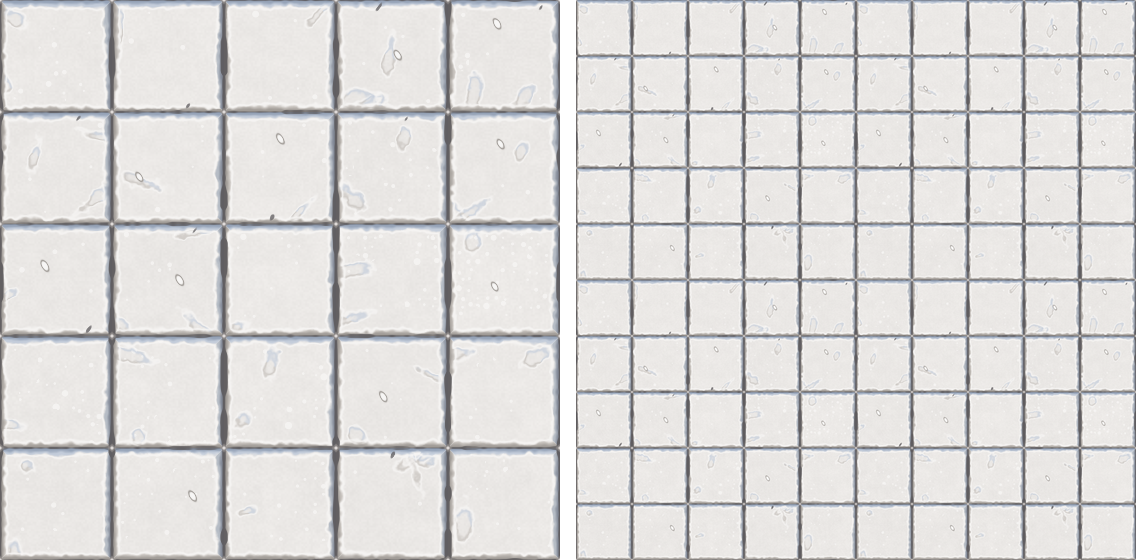
Left: one tile. Right: repeated 2 by 2.
This texture is drawn by a three.js fragment shader. Its source:

```glsl
varying vec2 vUv;

float hash(vec2 p) {
  return fract(sin(dot(p, vec2(127.1, 311.7))) * 43758.5453);
}

float noise(vec2 p, float period) {
  vec2 i = floor(p), f = fract(p);
  f = f * f * (3.0 - 2.0 * f);
  vec2 a = mod(i, period), b = mod(i + 1.0, period);
  return mix(mix(hash(a), hash(vec2(b.x, a.y)), f.x),
             mix(hash(vec2(a.x, b.y)), hash(b), f.x), f.y);
}

float fbm(vec2 p, float period) {
  float sum = 0.0, gain = 0.53;
  for (int i = 0; i < 4; i++) {
    sum += gain * noise(p, period);
    p *= 2.0;
    period *= 2.0;
    gain *= 0.5;
  }
  return sum;
}

float bump(float x) {
  return exp(-x * x);
}

// Round pale flecks on a wrapping jittered grid
float flecks(vec2 p, float period, float density) {
  float cover = 0.0;
  for (int y = -1; y <= 1; y++) {
    for (int x = -1; x <= 1; x++) {
      vec2 cell = floor(p) + vec2(float(x), float(y));
      vec2 id = mod(cell, period);
      vec2 center = cell + 0.2 + 0.6 * vec2(hash(id + 3.1), hash(id + 7.7));
      float size = 0.12 + 0.33 * hash(id + 11.3) * hash(id + 5.9);
      float dist = length(p - center) - size;
      cover = max(cover, step(hash(id + 19.7), density) * (1.0 - smoothstep(-0.06, 0.06, dist)));
    }
  }
  return cover;
}

void main() {
  vec2 p = vUv * 5.0;
  vec2 tile = mod(floor(p), 5.0);
  vec2 f = fract(p);
  vec2 q = 0.5 - abs(f - 0.5);
  float rough = fbm(p * 7.0, 35.0) - 0.5;
  float fine = noise(p * 22.0, 110.0) - 0.5;

  vec3 pale = vec3(0.97, 0.965, 0.96);
  vec3 tan = vec3(0.77, 0.75, 0.73);
  vec3 brown = vec3(0.60, 0.58, 0.56);
  vec3 mist = vec3(0.69, 0.72, 0.76);
  vec3 slate = vec3(0.47, 0.50, 0.56);
  vec3 dark = vec3(0.36, 0.35, 0.36);

  // Glazed face with grain
  vec3 color = vec3(0.92, 0.91, 0.90) + 0.03 * rough + 0.008 * (hash(tile) - 0.5);
  color += 0.022 * (noise(p * 60.0, 300.0) - 0.5);
  float cluster = smoothstep(0.4, 0.7, fbm(p * 2.0, 10.0));
  float amount = smoothstep(0.25, 0.9, hash(tile + 2.3));
  color = mix(color, pale, 0.75 * flecks(p * 13.0, 65.0, 0.03 + 0.5 * amount * cluster));

  // Shallow chips lit from above, gathered toward the edges
  for (int i = 0; i < 4; i++) {
    vec2 seed = tile + 13.7 * float(i + 1);
    vec2 center = vec2(hash(seed), hash(seed + 4.1));
    center = 0.5 + 0.44 * sign(center - 0.5) * sqrt(abs(2.0 * center - 1.0));
    float angle = 6.283 * hash(seed + 8.3);
    vec2 axis = vec2(cos(angle), sin(angle));
    vec2 offset = f - center;
    vec2 size = vec2(0.06 + 0.11 * hash(seed + 1.9), 0.03 + 0.03 * hash(seed + 6.2));
    vec2 local = vec2(dot(offset, axis), dot(offset, vec2(-axis.y, axis.x))) / size;
    float dist = length(local) - 1.0 + 2.2 * rough + 0.5 * fine;
    float present = step(hash(seed + 9.4), 0.42);
    float light = dot(normalize(offset + 0.0001), vec2(0.5, 0.86));
    vec3 rim = mix(tan, vec3(0.76, 0.80, 0.86), smoothstep(-0.3, 0.3, light));
    color = mix(color, rim, present * 0.65 * bump((dist + 0.12) * 4.0));
    color = mix(color, pale, present * 0.7 * bump((dist - 0.3) * 5.0));
  }

  // Small ringed pits
  vec2 pit = f - 0.2 - 0.6 * vec2(hash(tile + 21.0), hash(tile + 33.0));
  float ring = length(pit * vec2(1.2, 0.9) + 0.3 * pit.yx) - 0.034 + 0.025 * rough;
  float pitted = step(hash(tile + 41.0), 0.25);
  color = mix(color, pale, pitted * (1.0 - smoothstep(-0.01, 0.015, ring)));
  color = mix(color, brown, pitted * 0.85 * bump(ring * 140.0));

  // Worn bevel: left, right, bottom, top
  vec4 edge = vec4(f.x, 1.0 - f.x, f.y, 1.0 - f.y);
  vec4 inset = edge - vec4(0.047, 0.06, 0.045, 0.058) + 0.06 * rough + 0.025 * fine;
  float inner = min(min(inset.x, inset.y), min(inset.z, inset.w));
  color = mix(color, pale, 0.8 * bump((inner - 0.012) * 85.0));
  vec4 band = 0.9 * (1.0 - smoothstep(-0.018, 0.006, inset));
  float miter = smoothstep(-0.012, 0.012, q.x - q.y);
  band *= vec4(vec2(1.0 - miter), vec2(miter));
  vec4 depth = 1.0 - smoothstep(0.012, 0.048, edge + 0.02 * fine);
  color = mix(color, mix(tan, brown, depth.x), band.x);
  color = mix(color, mix(mist, slate, depth.y), band.y);
  color = mix(color, mix(tan, brown, depth.z), band.z);
  color = mix(color, mix(vec3(0.75, 0.79, 0.85), vec3(0.55, 0.61, 0.70), depth.w), band.w);

  // Dark flecks beside the joints
  vec2 spot = f - vec2(0.15 + 0.7 * hash(tile + 51.0), mix(0.06, 0.94, step(0.5, hash(tile + 57.0))));
  float nick = length(vec2(spot.x - 0.5 * spot.y, 0.6 * spot.y)) - 0.014 + 0.02 * fine;
  color = mix(color, dark, 0.75 * step(hash(tile + 63.0), 0.45) * (1.0 - smoothstep(-0.006, 0.006, nick)));

  // Grooves with swollen, broken stretches
  float swell = smoothstep(0.62, 0.85, noise(p * 5.0, 25.0));
  vec2 width = vec2(0.013, 0.007) + vec2(0.018, 0.009) * swell + 0.006 * fine;
  vec2 groove = 1.0 - smoothstep(width - 0.006, width + 0.008, q);
  color = mix(color, dark, 0.9 * max(groove.x, groove.y * (0.75 + 0.5 * fine)));

  // Light knots where the grooves cross
  float knot = q.x + q.y;
  color = mix(color, vec3(0.62, 0.60, 0.59), 0.7 * (1.0 - smoothstep(0.025, 0.05, knot)));
  color = mix(color, vec3(0.88, 0.86, 0.85), 1.0 - smoothstep(0.01, 0.025, knot));

  gl_FragColor = vec4(color, 1.0);
}
```
